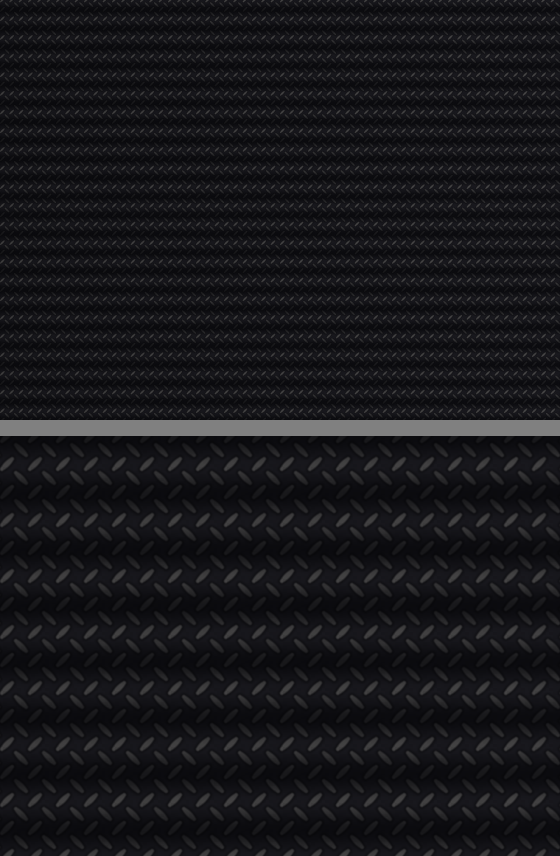
Top: the whole. Bottom: its middle third, enlarged.
Write a WebGL 2 fragment shader that draws this texture.

```glsl
#version 300 es
precision highp float;

uniform vec2 u_resolution;
out vec4 outColor;

// Layout, in tiles and in columns of treads
const float TILES_DOWN = 22.5;
const float COLUMNS_PER_TILE = 4.0;
const float ROW_STEP = 2.0;
const float BAND_PEAK = 0.04;
const float TREAD_HALF_LENGTH = 0.52;
const float TREAD_RADIUS = 0.20;
const float TREAD_TAPER = 0.35;
const float EDGE_SOFTNESS = 0.06;

// Colours
const vec3 PLATE_DARK = vec3(0.042, 0.042, 0.056);
const vec3 PLATE_LIT = vec3(0.090, 0.089, 0.108);
const vec3 TREAD_DARK = vec3(0.090, 0.090, 0.100);
const vec3 TREAD_LIT = vec3(0.245, 0.242, 0.245);

// Light and wear
const float FALLING_TREAD_LIGHT = 0.78;
const float TREAD_WEAR = 0.22;
const float SHADOW_DEPTH = 0.30;
const float SHADOW_WIDTH = 0.28;
const float GRAIN = 0.08;
const float SIDE_LIGHT = 0.14;

const float TAU = 6.2831853;

float hash(vec2 p) {
    vec3 q = fract(vec3(p.xyx) * 0.1031);
    q += dot(q, q.yzx + 33.33);
    return fract((q.x + q.y) * q.z);
}

// Distance to a bar centred on the origin that narrows toward its ends
float taperedBar(vec2 p, vec2 direction) {
    float along = clamp(dot(p, direction), -TREAD_HALF_LENGTH, TREAD_HALF_LENGTH);
    float t = along / TREAD_HALF_LENGTH;
    return length(p - direction * along) - TREAD_RADIUS * (1.0 - TREAD_TAPER * t * t);
}

void main() {
    // Tile coordinates, counted downward from the top edge
    vec2 fromTop = vec2(gl_FragCoord.x, u_resolution.y - gl_FragCoord.y);
    vec2 tile = fromTop / u_resolution.y * TILES_DOWN;
    vec2 grid = tile * COLUMNS_PER_TILE;
    float pixel = TILES_DOWN * COLUMNS_PER_TILE / u_resolution.y;

    // Nearest tread: columns lean in turn, staggered by half a step
    float dist = 10.0;
    float falling = 0.0;
    vec2 center = vec2(0.0);
    for (int i = -1; i <= 1; i++) {
        float column = floor(grid.x) + float(i);
        float lean = mod(column, 2.0);
        float row = floor((grid.y - lean) / ROW_STEP + 0.5);
        vec2 middle = vec2(column + 0.5, row * ROW_STEP + lean);
        float d = taperedBar(grid - middle, normalize(vec2(1.0, 2.0 * lean - 1.0)));
        if (d < dist) {
            dist = d;
            falling = lean;
            center = middle;
        }
    }
    float soft = 0.5 * pixel + EDGE_SOFTNESS;
    float tread = 1.0 - smoothstep(-soft, soft, dist);
    float shadow = 1.0 - smoothstep(0.0, SHADOW_WIDTH, dist);

    // Horizontal bands of light, one per tile
    float band = 0.5 + 0.5 * cos(TAU * (tile.y - BAND_PEAK));

    // The wear repeats with the tile
    float wear = hash(mod(floor(center), COLUMNS_PER_TILE) + 7.0) - 0.5;
    float light = band * mix(1.0, FALLING_TREAD_LIGHT, falling);
    light *= 1.0 + TREAD_WEAR * wear;

    // Plate, treads and fine grain
    vec3 plate = mix(PLATE_DARK, PLATE_LIT, band) * (1.0 - SHADOW_DEPTH * shadow);
    vec3 color = mix(plate, mix(TREAD_DARK, TREAD_LIT, light), tread);
    color *= 1.0 + GRAIN * (hash(floor(fract(tile) * 16.0)) - 0.5);

    // Slightly more light on the right
    color *= 1.0 + SIDE_LIGHT * (gl_FragCoord.x / u_resolution.x - 0.5);
    outColor = vec4(color, 1.0);
}
```
